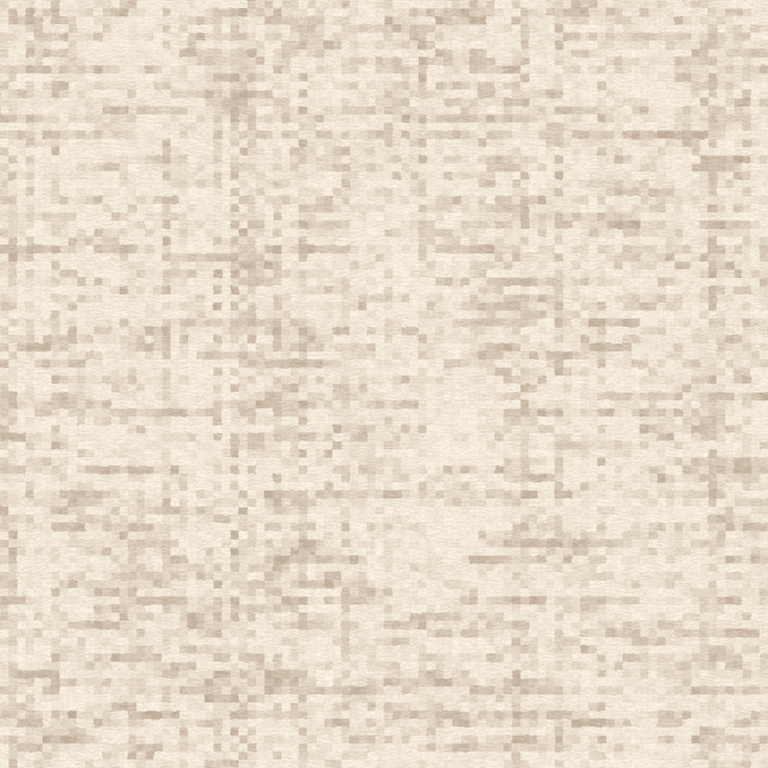
This texture is drawn by a three.js fragment shader. Its source:

```glsl
varying vec2 vUv;

const vec2 THREADS = vec2(90.0, 94.0);
const vec3 CREAM = vec3(0.966, 0.932, 0.872);
const vec3 SAND = vec3(0.908, 0.857, 0.792);
const vec3 TAUPE = vec3(0.765, 0.695, 0.615);

float hash(vec2 p) {
  return fract(sin(dot(p, vec2(127.1, 311.7))) * 43758.5453);
}

float valueNoise(vec2 p) {
  vec2 i = floor(p);
  vec2 f = fract(p);
  f = f * f * (3.0 - 2.0 * f);
  float low = mix(hash(i), hash(i + vec2(1.0, 0.0)), f.x);
  float high = mix(hash(i + vec2(0.0, 1.0)), hash(i + vec2(1.0, 1.0)), f.x);
  return mix(low, high, f.y);
}

// Random shade held constant over a run of cells along one thread
float dyedRun(float along, float thread, float runLength, float seed) {
  float shift = floor(hash(vec2(thread, seed)) * runLength);
  float run = floor((along + shift) / runLength);
  return hash(vec2(run + seed * 3.1, thread + seed * 7.7));
}

// Horizontal yarn: dashes of mixed length with breaks
float weftTone(vec2 cell, float region) {
  float shade = 0.40 * dyedRun(cell.x, cell.y, 6.0, 11.0)
              + 0.34 * dyedRun(cell.x, cell.y, 2.0, 23.0)
              + 0.26 * hash(cell + 5.0);
  float rowBias = 0.16 * (hash(vec2(cell.y, 41.0)) - 0.5);
  return smoothstep(0.33, 1.0, shade + rowBias + region);
}

// Vertical yarn: a few dark columns broken into short runs
float warpTone(vec2 cell, float region) {
  float darkColumn = smoothstep(0.65, 1.0, hash(vec2(cell.x, 67.0)));
  float shade = 0.42 * darkColumn
              + 0.36 * dyedRun(cell.y, cell.x, 5.0, 31.0)
              + 0.30 * hash(cell + 19.0);
  return smoothstep(0.40, 1.10, shade + region);
}

// Plain weave: warp and weft alternate on top
float weaveTone(vec2 uv) {
  vec2 wobble = vec2(valueNoise(uv * 150.0), valueNoise(uv * 150.0 + 40.0)) - 0.5;
  vec2 cell = floor(uv * THREADS + 0.16 * wobble);
  vec2 center = (cell + 0.5) / THREADS;
  float region = 0.12 * (valueNoise(center * vec2(7.0, 18.0)) - 0.5)
               + 0.10 * (valueNoise(center * vec2(20.0, 3.0) + 9.0) - 0.5);
  float weft = weftTone(cell, region);
  float warp = warpTone(cell, region);
  float showThrough = weft * mix(0.45, 0.95, weft);
  float warpOnTop = mod(cell.x + cell.y, 2.0);
  float woven = mix(weft, max(showThrough, warp), warpOnTop);
  return 0.9 * woven + 0.10 * hash(cell + 83.0);
}

// Average four nearby points to soften cell edges
float softWeave(vec2 uv, float spread) {
  float total = 0.0;
  for (int i = 0; i < 4; i++) {
    float k = float(i);
    vec2 corner = vec2(mod(k, 2.0), floor(k / 2.0)) - 0.5;
    total += weaveTone(uv + corner * spread);
  }
  return total / 4.0;
}

// Fine wavy ribs and fibre speckle
float fibreGrain(vec2 uv) {
  float wave = valueNoise(uv * vec2(140.0, 90.0));
  float rib = sin(6.28318 * (uv.y * THREADS.y * 2.0 + 1.2 * wave));
  float ribFade = valueNoise(uv * vec2(130.0, 110.0) + 13.0);
  float fibre = valueNoise(uv * vec2(200.0, 400.0)) - 0.5;
  float speckle = valueNoise(uv * 500.0 + 71.0) - 0.5;
  return 0.024 * rib * ribFade + 0.042 * fibre + 0.052 * speckle;
}

// Cream through sand to taupe
vec3 yarnColor(float tone) {
  vec3 pale = mix(CREAM, SAND, clamp(tone / 0.35, 0.0, 1.0));
  return mix(pale, TAUPE, clamp((tone - 0.35) / 0.65, 0.0, 1.0));
}

void main() {
  float tone = softWeave(vUv, 0.0012);
  float mottle = 0.24 * (valueNoise(vUv * vec2(140.0, 210.0) + 3.0) - 0.5);
  tone = clamp(tone * (1.0 + mottle) + 0.02, 0.0, 1.0);

  vec3 color = yarnColor(tone) + fibreGrain(vUv) * vec3(0.95, 1.0, 1.08);
  gl_FragColor = vec4(color, 1.0);
}
```
